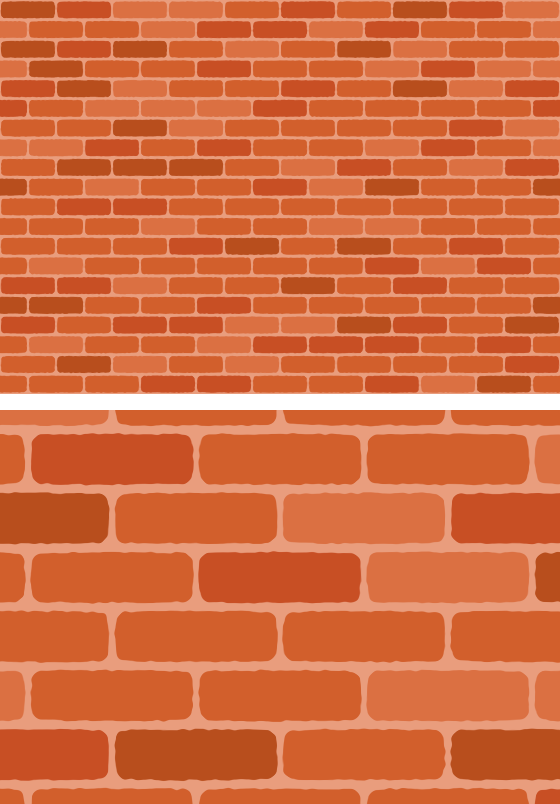
Top: the whole. Bottom: its middle third, enlarged.
Reproduce this pattern procedurally as a WebGL 2 fragment shader.

```glsl
#version 300 es
precision highp float;
// Seamless running-bond brick wall with soft worn edges and four clay tones.

#define COLUMNS 10.0
#define ROWS 20.0          // even, so the half-brick shift wraps
#define JOINT_X 0.10       // joint widths, in row heights
#define JOINT_Y 0.145
#define CORNER_RADIUS 0.13
#define SIDE_BOW 0.045     // how far the ends draw in towards the corners
#define WEAR 0.035         // roughness of the brick outline
#define DARK_SHARE 0.145
#define RED_SHARE 0.20
#define LIGHT_SHARE 0.175

uniform vec2 u_resolution;
out vec4 outColor;

const vec3 MORTAR = vec3(0.912, 0.615, 0.490);
const vec3 ORANGE = vec3(0.824, 0.371, 0.172);
const vec3 RED    = vec3(0.784, 0.308, 0.143);
const vec3 DARK   = vec3(0.722, 0.304, 0.112);
const vec3 LIGHT  = vec3(0.860, 0.440, 0.260);

float hash(vec2 p) {
    vec3 q = fract(p.xyx * 0.1031);
    q += dot(q, q.yzx + 33.33);
    return fract((q.x + q.y) * q.z);
}

// Value noise whose lattice wraps after a whole number of cells.
float wrappedNoise(vec2 p, vec2 period) {
    vec2 cell = floor(p);
    vec2 f = fract(p);
    f = f * f * (3.0 - 2.0 * f);
    vec2 a = mod(cell, period);
    vec2 b = mod(cell + 1.0, period);
    return mix(mix(hash(a), hash(vec2(b.x, a.y)), f.x),
               mix(hash(vec2(a.x, b.y)), hash(b), f.x), f.y);
}

float roundedBox(vec2 p, vec2 halfSize, float radius) {
    vec2 q = abs(p) - halfSize + radius;
    return length(max(q, 0.0)) + min(max(q.x, q.y), 0.0) - radius;
}

vec3 brickColor(vec2 id) {
    float pick = hash(id + vec2(17.0, 41.0));
    if (pick < DARK_SHARE) return DARK;
    if (pick < DARK_SHARE + RED_SHARE) return RED;
    if (pick < DARK_SHARE + RED_SHARE + LIGHT_SHARE) return LIGHT;
    return ORANGE;
}

void main() {
    vec2 uv = gl_FragCoord.xy / u_resolution;

    // Brick cell: every other row, starting at the bottom, moves half a brick.
    vec2 grid = uv * vec2(COLUMNS, ROWS);
    float row = floor(grid.y);
    grid.x += 0.5 * (1.0 - mod(row, 2.0));
    vec2 id = vec2(mod(floor(grid.x), COLUMNS), row);

    // Local position in row heights.
    float brickLength = u_resolution.x / u_resolution.y * ROWS / COLUMNS;
    vec2 p = (fract(grid) - 0.5) * vec2(brickLength, 1.0);

    // Outline: rounded box, slightly bulging, with a rough edge.
    vec2 halfSize = 0.5 * vec2(brickLength - JOINT_X, 1.0 - JOINT_Y);
    vec2 bend = p / halfSize;
    bend *= bend;
    halfSize -= SIDE_BOW * vec2(bend.y, 0.5 * bend.x * bend.x);
    vec2 grain = vec2(COLUMNS * 26.0, ROWS * 9.0);
    float rough = wrappedNoise(uv * grain, grain) - 0.5;
    float d = roundedBox(p, halfSize, CORNER_RADIUS) + WEAR * rough;

    // Blend brick over mortar across about one pixel.
    float pixel = ROWS / u_resolution.y;
    float brick = 1.0 - smoothstep(-0.7 * pixel, 0.7 * pixel, d);
    outColor = vec4(mix(MORTAR, brickColor(id), brick), 1.0);
}
```
